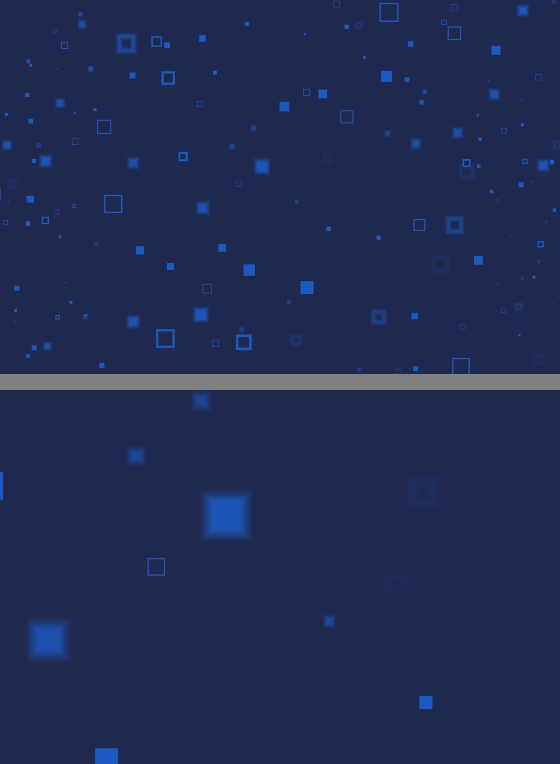
Top, the full canvas; bottom, a detail of the centre.
Give the GLSL for this background, as a WebGL 1 fragment shader.

```glsl
precision highp float;
// Scattered blue squares, solid and hollow, sharp and blurred, on dark navy.

uniform vec2 u_resolution;

#define NAVY vec3(0.120, 0.160, 0.308)
#define BLUE vec3(0.110, 0.350, 0.755)
#define CELL_LARGE 0.105
#define CELL_SMALL 0.055
#define DENSITY_LARGE 0.64
#define DENSITY_SMALL 0.30
#define HALF_MIN 0.005
#define HALF_MAX 0.018
#define HOLLOW_SHARE 0.45
#define BLUR_SHARE 0.40
#define BLUR 0.008

float hash(vec2 cell, float salt) {
  return fract(sin(dot(cell + salt * 0.37, vec2(127.1, 311.7)) + salt * 17.3) * 43758.5453);
}

float fill(float dist, float soft) {
  return 1.0 - smoothstep(-soft, soft, dist);
}

// 0 in the middle of the canvas, 1 towards its left and right sides
float sideness(vec2 p) {
  float x = p.x * u_resolution.y / u_resolution.x;
  return smoothstep(0.28, 0.45, abs(x - 0.5));
}

// Opacity of the square that belongs to one cell
float square(vec2 offset, vec2 cell, float scale, float salt) {
  float pixel = 1.0 / u_resolution.y;
  float sizePick = hash(cell, salt + 1.0);
  float weightPick = hash(cell, salt + 2.0);
  bool hollow = hash(cell, salt + 3.0) < HOLLOW_SHARE;
  bool blurred = hash(cell, salt + 4.0) < BLUR_SHARE;

  float halfSize = scale * mix(HALF_MIN, HALF_MAX, sizePick * sizePick);
  if (hollow) halfSize *= 1.4;
  float soft = 0.6 * pixel;
  float alpha = 1.0;
  if (blurred) {
    soft = max(soft, min(BLUR, halfSize * 0.6));
    alpha = hollow ? mix(0.25, 0.85, weightPick) : mix(0.4, 0.95, sizePick);
  }

  float dist = max(abs(offset.x), abs(offset.y)) - halfSize;
  float cover = fill(dist, soft);
  if (hollow) {
    float thickness = halfSize * mix(0.14, 0.5, weightPick * weightPick);
    cover -= fill(dist + thickness, soft);
  }
  return cover * alpha;
}

// One jittered grid of squares; sideBias pushes them towards the sides
float layer(vec2 p, float cellSize, float density, float scale, float sideBias, float salt) {
  vec2 home = floor(p / cellSize);
  float cover = 0.0;
  for (int j = -1; j <= 1; j++) {
    for (int i = -1; i <= 1; i++) {
      vec2 cell = home + vec2(float(i), float(j));
      vec2 jitter = vec2(hash(cell, salt + 5.0), hash(cell, salt + 6.0));
      vec2 center = (cell + mix(vec2(0.08), vec2(0.92), jitter)) * cellSize;
      float side = sideness(center);
      float chance = density * mix(1.0, side, sideBias);
      if (hash(cell, salt) < chance) {
        float size = scale * mix(1.05, 0.75, side);
        cover = max(cover, square(p - center, cell, size, salt));
      }
    }
  }
  return cover;
}

void main() {
  vec2 p = gl_FragCoord.xy / u_resolution.y;
  float large = layer(p, CELL_LARGE, DENSITY_LARGE, 1.0, 0.0, 11.0);
  float small = layer(p, CELL_SMALL, DENSITY_SMALL, 0.55, 0.95, 41.0);
  gl_FragColor = vec4(mix(NAVY, BLUE, max(large, small)), 1.0);
}
```
